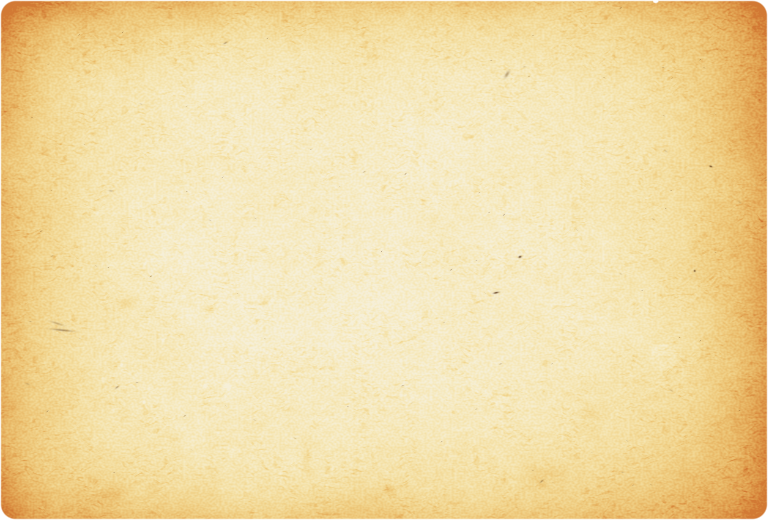
Write a WebGL 1 fragment shader that draws this texture.

```glsl
precision highp float;
uniform vec2 u_resolution;

vec2 hash2(vec2 p) {
  vec3 q = fract(vec3(p.xyx) * vec3(0.1031, 0.1030, 0.0973));
  q += dot(q, q.yzx + 33.33);
  return fract((q.xx + q.yz) * q.zy);
}

float cornerDot(vec2 cell, vec2 corner, vec2 f) {
  float a = 6.2832 * hash2(cell + corner).x;
  return dot(vec2(cos(a), sin(a)), f - corner);
}

float gradientNoise(vec2 p) {
  vec2 i = floor(p), f = fract(p);
  vec2 u = f * f * f * (f * (f * 6.0 - 15.0) + 10.0);
  float low = mix(cornerDot(i, vec2(0, 0), f), cornerDot(i, vec2(1, 0), f), u.x);
  float high = mix(cornerDot(i, vec2(0, 1), f), cornerDot(i, vec2(1, 1), f), u.x);
  return mix(low, high, u.y);
}

float fbm(vec2 p) {
  float sum = 0.0, amp = 1.0;
  for (int i = 0; i < 4; i++) {
    sum += amp * gradientNoise(p);
    p = p * 2.03 + 17.3;
    amp *= 0.5;
  }
  return sum;
}

float roundedBox(vec2 p, vec2 halfSize, float radius) {
  vec2 d = abs(p) - halfSize + radius;
  return length(max(d, 0.0)) + min(max(d.x, d.y), 0.0) - radius;
}

// Soft elliptical spot, turned by an angle
float spot(vec2 p, vec2 center, vec2 size, float angle) {
  vec2 d = p - center;
  float c = cos(angle), s = sin(angle);
  d = vec2(c * d.x + s * d.y, c * d.y - s * d.x) / size;
  return exp(-dot(d, d));
}

// Tan ageing from the edges inward, 0 is pale and 1 is brown
float ageing(vec2 p, float width) {
  vec2 q = p + 0.025 * vec2(fbm(p * 5.0), fbm(p * 5.0 + 40.0));
  float right = width - q.x, top = 1.0 - q.y;
  float age = 0.66 * exp(-max(q.x, 0.0) / 0.11);
  age += 0.74 * exp(-max(right, 0.0) / 0.115);
  age += mix(0.6, 0.42, smoothstep(0.3, 0.9, p.x)) * exp(-max(top, 0.0) / 0.06);
  age += 0.42 * exp(-max(q.y, 0.0) / 0.075);
  float radius = length((q - vec2(0.62, 0.5)) / vec2(0.83, 0.6));
  age += 0.17 * min(radius * radius * radius, 1.3);
  return age + 0.07 * fbm(p * 4.0 + 9.0) + 0.035 * fbm(p * 14.0);
}

// Paper pulp: short wavering strands and fine grain
float pulp(vec2 p) {
  vec2 q = p + vec2(0.008, 0.014) * vec2(gradientNoise(p * 24.0), gradientNoise(p * 31.0 + 31.0));
  float longStrands = smoothstep(0.12, 0.5, gradientNoise(q * vec2(52.0, 140.0)));
  float shortStrands = smoothstep(0.1, 0.5, gradientNoise(q * vec2(90.0, 190.0) + 23.0));
  float density = smoothstep(-0.5, 0.4, gradientNoise(p * 15.0 + 5.0));
  float mottle = gradientNoise(q * vec2(40.0, 70.0) + 60.0);
  float grain = gradientNoise(p * vec2(190.0, 240.0));
  return density * (0.17 * longStrands + 0.16 * shortStrands) + 0.09 * mottle + 0.2 * grain;
}

void main() {
  vec2 p = gl_FragCoord.xy / u_resolution.y;
  float width = u_resolution.x / u_resolution.y;
  float pixel = 1.0 / u_resolution.y;

  float age = ageing(p, width) + pulp(p) - 0.035;

  // Stains and worn pale rounds
  float ragged = 1.0 + 1.2 * gradientNoise(p * 45.0);
  age += ragged * (0.17 * spot(p, vec2(1.044, 0.083), vec2(0.035, 0.025), 0.0)
       + 0.18 * spot(p, vec2(0.216, 0.05), vec2(0.02, 0.015), 0.4)
       + 0.25 * spot(p, vec2(0.749, 0.058), vec2(0.012, 0.007), 0.2)
       + 0.17 * spot(p, vec2(0.241, 0.42), vec2(0.016), 0.0)
       + 0.18 * spot(p, vec2(0.405, 0.405), vec2(0.01), 0.0)
       + 0.1 * spot(p, vec2(0.59, 0.12), vec2(0.012, 0.04), 0.1)
       + 0.12 * spot(p, vec2(1.14, 0.2), vec2(0.022), 0.0));
  float disc = length(p - vec2(1.276, 0.315));
  age -= 0.09 * (1.0 - smoothstep(0.018, 0.034, disc));

  // Scattered flecks: dark ones everywhere, pale ones at lower left
  float dark = 0.0, pale = 0.0;
  for (int i = 0; i < 3; i++) {
    float layer = float(i);
    vec2 g = p * (6.0 + 4.0 * layer) + layer * 7.7;
    vec2 cell = floor(g), f = fract(g);
    vec2 r = hash2(cell + 51.0 * layer);
    vec2 home = 0.2 + 0.6 * hash2(cell + 19.0);
    float fleck = spot(f, home, vec2(0.024, 0.01), 1.6 * r.y - 0.8);
    dark += step(0.8, r.x) * (0.12 + 0.25 * r.y) * fleck;
    pale += step(r.x, 0.4) * spot(f, home.yx, vec2(0.05, 0.04), 3.0 * r.y);
  }
  pale *= spot(p, vec2(0.32, 0.38), vec2(0.24, 0.32), 0.0);
  dark += 0.8 * spot(p, vec2(1.0, 0.506), vec2(0.003, 0.002), 0.3);
  dark += 0.8 * spot(p, vec2(0.954, 0.437), vec2(0.005, 0.0017), 0.2);
  dark += 0.7 * spot(p, vec2(1.336, 0.479), vec2(0.002), 0.0);
  dark += 0.7 * spot(p, vec2(1.367, 0.68), vec2(0.003, 0.0017), -0.3);
  dark += 0.35 * spot(p, vec2(0.975, 0.857), vec2(0.007, 0.003), 1.0);
  dark += 0.4 * spot(p, vec2(0.12, 0.365), vec2(0.018, 0.002), -0.1);
  dark += 0.25 * spot(p, vec2(0.11, 0.378), vec2(0.012, 0.002), -0.3);

  age = clamp(age - 0.25 * pale, -0.12, 1.15);
  vec3 color = vec3(0.965, 0.92, 0.77) - age * vec3(0.02, 0.17, 0.62)
             + age * age * vec3(-0.09, -0.19, 0.11);
  color = mix(color, vec3(0.34, 0.19, 0.07), clamp(dark, 0.0, 0.9));

  // Rounded sheet with a small nick in the top edge
  vec2 middle = 0.5 * vec2(width, 1.0);
  float sheet = roundedBox(p - middle, middle - 0.002, 0.028);
  sheet = max(sheet, 0.006 - length(p - vec2(1.261, 1.0)));
  color = mix(color, vec3(1.0), smoothstep(-pixel, pixel, sheet));
  gl_FragColor = vec4(color, 1.0);
}
```
